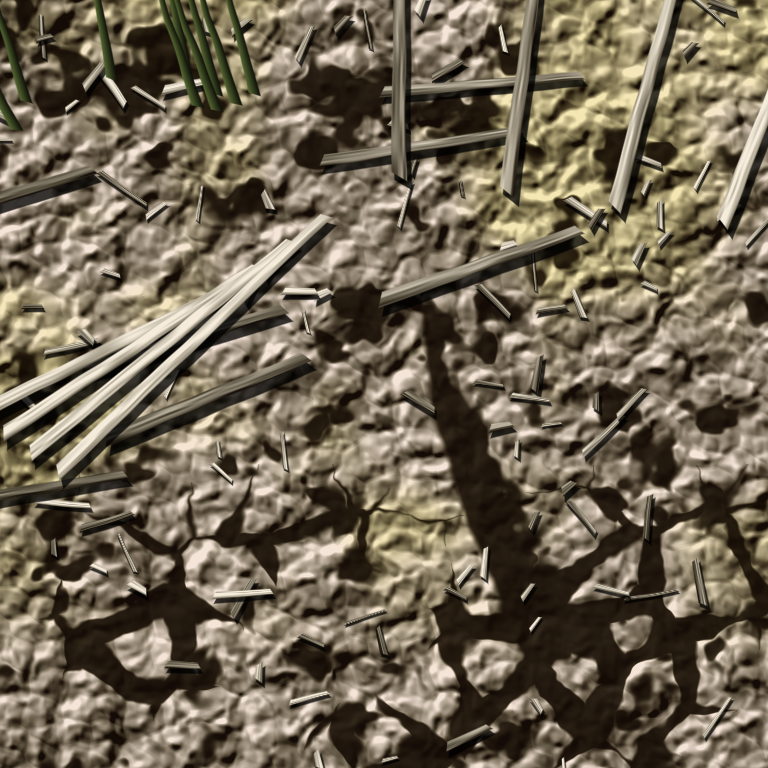
Give the GLSL for this texture, as a WebGL 1 fragment shader.

```glsl
precision highp float;
// Sunlit dry crumbly soil with dark crevices, bleached straw and a few grass blades.

uniform vec2 u_resolution;

float hash(vec2 p) {
  return fract(sin(dot(p, vec2(127.1, 311.7))) * 43758.545);
}

vec2 hash2(vec2 p) {
  return vec2(hash(p), hash(p + 37.3));
}

float noise(vec2 p) {
  vec2 i = floor(p), f = fract(p);
  f *= f * (3.0 - 2.0 * f);
  return mix(mix(hash(i), hash(i + vec2(1, 0)), f.x),
             mix(hash(i + vec2(0, 1)), hash(i + 1.0), f.x), f.y);
}

float fbm(vec2 p) {
  return noise(p) * 0.53 + noise(p * 2.1 + 7.0) * 0.29 + noise(p * 4.3 + 19.0) * 0.18;
}

// Distances to the nearest and second nearest clod centres.
vec2 cells(vec2 p) {
  vec2 i = floor(p), f = fract(p), d = vec2(8.0);
  for (int y = -1; y <= 1; y++)
    for (int x = -1; x <= 1; x++) {
      vec2 g = vec2(float(x), float(y));
      float r = length(g + hash2(i + g) - f);
      d = r < d.x ? vec2(r, d.x) : vec2(d.x, min(d.y, r));
    }
  return d;
}

vec2 warp(vec2 p) {
  return p + 0.022 * (vec2(fbm(p * 24.0), fbm(p * 24.0 + 51.0)) - 0.5);
}

// Large clods low down, small crumbs everywhere.
float soilHeight(vec2 p) {
  vec2 q = warp(p);
  float clods = smoothstep(0.4, 0.15, p.y);
  return noise(q * 18.0) * 0.9 + noise(q * 42.0) * 0.6 + noise(q * 88.0) * 0.42
       - cells(q * vec2(25.0, 29.0)).x * 0.8 - cells(q * 9.0).x * 1.6 * clods;
}

vec3 soilColor(float tone) {
  return vec3(0.08, 0.045, 0.025)
       + vec3(0.88, 0.87, 0.81) * pow(vec3(clamp(tone, 0.0, 1.0)), vec3(1.0, 1.0, 1.15));
}

// Dark gaps: one leaning central crack, joints between clods and scattered pits.
float crevice(vec2 p) {
  vec2 q = warp(p);
  float wobble = fbm(p * 17.0) - 0.5;
  float span = smoothstep(0.08, 0.2, p.y) * smoothstep(0.66, 0.42, p.y);
  float offset = abs(p.x - 0.61 - 0.35 * (0.43 - p.y) + wobble * 0.05);
  float crack = smoothstep(0.006, -0.006, offset - 0.036 * span + wobble * 0.03);
  vec2 d = cells(q * 9.0);
  float gap = 0.3 * smoothstep(0.42, 0.7, fbm(p * 6.0 + 4.0)) * smoothstep(0.42, 0.2, p.y);
  float joint = smoothstep(gap + 0.02, gap - 0.05, d.y - d.x) * step(0.01, gap);
  float pit = smoothstep(0.64, 0.73, fbm(q * 15.0 + 9.0) + 0.05 * p.y);
  return max(crack * step(0.01, span), max(joint, pit));
}

// Coordinates along (0..1) and signed across a segment, plus a tapered coverage.
vec3 strand(vec2 p, vec2 a, vec2 b, float width, float taper) {
  vec2 ab = b - a;
  float len = length(ab);
  vec2 dir = ab / len;
  float along = dot(p - a, dir);
  float across = dot(p - a, vec2(-dir.y, dir.x)) + 0.0025 * (noise(vec2(along * 25.0, len * 90.0)) - 0.5);
  float w = width * (1.0 - taper * clamp(along / len, 0.0, 1.0));
  float d = max(abs(across) - w, abs(along - len * 0.5) - len * 0.5 + across * 0.6);
  float edge = 1.0 / u_resolution.y;
  return vec3(along, across / w, smoothstep(edge, -edge, d));
}

void stalk(inout vec3 color, vec2 p, vec2 a, vec2 b, float width, float tone) {
  float shadow = strand(p + vec2(-0.5, 1.1) * width, a, b, width * 1.15, 0.2).z;
  color *= 1.0 - 0.78 * shadow;
  vec3 s = strand(p, a, b, width, 0.25);
  float fibre = noise(vec2(s.x * 22.0, s.y * 3.0 + tone * 70.0)) - 0.5;
  float lit = tone + 0.2 * s.y * sign(b.x - a.x) - 0.25 * s.y * s.y + 0.45 * fibre;
  color = mix(color, mix(soilColor(lit), vec3(clamp(lit, 0.1, 0.96)), 0.2), s.z);
}

void main() {
  vec2 p = gl_FragCoord.xy / u_resolution;

  // Relief lit from the upper left.
  float relief = soilHeight(p) - soilHeight(p + vec2(-0.0035, 0.005));
  float tone = 0.55 + 1.55 * relief + 0.35 * (fbm(p * 7.0) - 0.5);
  tone += 0.25 * (noise(warp(p) * 130.0) - 0.5);
  tone -= 0.2 * smoothstep(0.35, 0.0, p.x) * smoothstep(0.75, 1.0, p.y);
  tone = mix(tone, 0.1 * tone, crevice(p));
  vec3 color = soilColor(tone);
  float ochre = smoothstep(0.35, 0.65, fbm(p * 4.0 + 2.0)) * smoothstep(0.1, 0.35, p.y);
  color *= mix(vec3(1.0, 0.98, 1.02), vec3(1.0, 0.99, 0.84), ochre);

  // Short chaff, thicker toward the top.
  for (int i = 0; i < 100; i++) {
    float n = float(i);
    vec2 r = hash2(vec2(n, 3.0)), s = hash2(vec2(n, 11.0));
    vec2 c = vec2(r.x, 1.0 - pow(r.y, 1.4));
    float angle = 0.5 + 3.0 * (s.x - 0.5);
    vec2 h = vec2(cos(angle), sin(angle)) * (0.01 + 0.03 * s.y * s.y);
    stalk(color, p, c - h, c + h, 0.002 + 0.004 * hash(r), 0.35 + 0.6 * hash(s));
  }

  // Grass blades at the upper left.
  for (int i = 0; i < 9; i++) {
    vec2 r = hash2(vec2(float(i), 23.0));
    vec2 root = vec2(0.34 * r.x, 0.83 + 0.08 * r.y);
    vec3 s = strand(p, root, root + vec2(-0.1 + 0.08 * r.y, 0.2), 0.007, 0.7);
    color = mix(color, vec3(0.24, 0.29, 0.14) * (0.8 + 0.6 * s.y), s.z);
  }

  // Long grey stems, then a bleached bundle and upright stalks.
  for (int i = 0; i < 7; i++) {
    vec2 r = hash2(vec2(float(i), 41.0));
    vec2 a = vec2(0.65 * r.x - 0.15, 0.34 + 0.09 * float(i));
    stalk(color, p, a, a + vec2(0.26, 0.02 + 0.09 * r.y), 0.007 + 0.003 * r.y, 0.35 + 0.25 * r.x);
  }
  for (int i = 0; i < 4; i++) {
    float n = float(i);
    vec2 a = vec2(-0.03 + 0.035 * n, 0.46 - 0.025 * n);
    stalk(color, p, a, vec2(0.29 + 0.045 * n, 0.62 + 0.033 * n), 0.009, 0.84 + 0.04 * n);
  }
  for (int i = 0; i < 4; i++) {
    float n = float(i);
    vec2 a = vec2(0.52 + 0.14 * n, 0.77 - 0.02 * n);
    stalk(color, p, a, a + vec2(0.04 * n, 0.3), 0.01, 0.5 + 0.13 * n);
  }
  gl_FragColor = vec4(color, 1.0);
}
```
